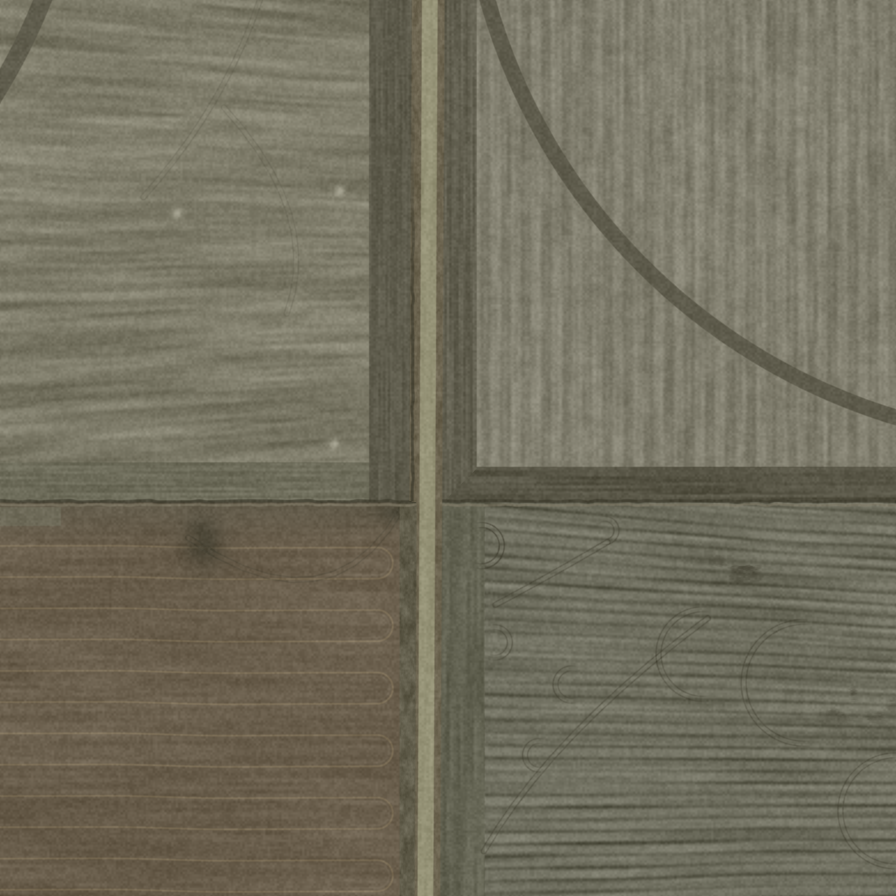
A three.js fragment shader for this texture:

```glsl
// Aerial view of four ploughed fields divided by a pale farm road and a hedge line.
#define EDGE 0.0012
#define BORDER_Y 0.44
#define ROW_NE 0.0228
#define ROW_SE 0.0142
#define LOOP_PITCH 0.0698
#define GRAIN 0.085
#define HEADLAND vec3(0.355, 0.345, 0.285)
#define ROAD vec3(0.585, 0.575, 0.465)
#define SOIL vec3(0.41, 0.365, 0.295)
#define DARK vec3(0.25, 0.24, 0.185)

varying vec2 vUv;

float hash(vec2 p) {
  p = fract(p * vec2(0.1031, 0.1173));
  p += dot(p, p.yx + 33.33);
  return fract((p.x + p.y) * p.x * 17.3);
}

// Value noise centred on zero
float noise(vec2 p) {
  vec2 i = floor(p), f = fract(p), e = vec2(1, 0);
  f = f * f * (3.0 - 2.0 * f);
  return mix(mix(hash(i), hash(i + e), f.x),
             mix(hash(i + e.yx), hash(i + e.xx), f.x), f.y) - 0.5;
}

float fbm(vec2 p) {
  float sum = 0.0, amp = 0.5;
  for (int i = 0; i < 4; i++) {
    sum += amp * noise(p);
    p = p * 2.03 + 17.1;
    amp *= 0.5;
  }
  return sum;
}

float above(float x, float a) { return smoothstep(a - EDGE, a + EDGE, x); }
float band(float x, float a, float b) { return above(x, a) - above(x, b); }
float stroke(float d, float w) { return 1.0 - above(abs(d), w); }
float blob(vec2 p, vec2 c, vec2 r) { vec2 q = (p - c) / r; return exp(-dot(q, q)); }

// Pair of wheel marks at distance d from a path
float wheels(float d) { return stroke(abs(d) - 0.0028, 0.0008); }

float curve(vec2 p, vec2 a, vec2 b, vec2 c) {
  float d = 9.0;
  vec2 last = a;
  for (int i = 1; i <= 10; i++) {
    float t = float(i) / 10.0;
    vec2 next = mix(mix(a, b, t), mix(b, c, t), t), s = next - last, q = p - last;
    d = min(d, length(q - s * clamp(dot(q, s) / dot(s, s), 0.0, 1.0)));
    last = next;
  }
  return wheels(d);
}

// Half circle of wheel marks; a negative radius faces left
float turn(vec2 p, float x, float y, float r) {
  p -= vec2(x, y);
  return wheels(length(p) - abs(r)) * smoothstep(-0.012, 0.012, p.x * sign(r));
}

vec3 fieldNW(vec2 p) {
  float w = p.y + p.x * mix(-0.1, 0.1, (p.y - BORDER_Y) / 0.56) + 0.006 * noise(p * 9.0);
  float rows = 0.11 * noise(vec2(p.x * 7.0, w * 85.0)) + 0.07 * noise(vec2(p.x * 16.0, w * 210.0));
  vec3 c = vec3(0.485, 0.475, 0.405) + rows + 0.013 * sin(w * 340.0) + 0.05 * fbm(p * 6.0);
  float marks = curve(p, vec2(0.29, 1.0), vec2(0.25, 0.88), vec2(0.16, 0.78));
  marks += curve(p, vec2(0.25, 0.88), vec2(0.36, 0.76), vec2(0.32, 0.65));
  c = mix(c, HEADLAND, 0.28 * marks);
  c = mix(c, HEADLAND, 0.85 * stroke(length(p - vec2(-0.573, 1.247)) - 0.668, 0.01));
  vec2 size = vec2(0.005, 0.006);
  c += 0.18 * (blob(p, vec2(0.198, 0.762), size) + blob(p, vec2(0.379, 0.787), size)
             + blob(p, vec2(0.373, 0.505), size) + blob(p, vec2(0.397, 0.468), size));
  c = mix(vec3(0.43, 0.425, 0.355) + 0.08 * noise(p * vec2(12, 330)), c, above(p.y, 0.484));
  return mix(c, HEADLAND + 0.01 + 0.07 * noise(p * vec2(380, 9)), above(p.x, 0.412));
}

vec3 fieldNE(vec2 p) {
  float a = 6.2832 * p.x / ROW_NE;
  vec3 c = vec3(0.5, 0.49, 0.428) + 0.023 * sin(a) + 0.012 * sin(3.0 * a);
  c += 0.07 * noise(p * vec2(190, 20)) + 0.06 * fbm(p * vec2(60, 90)) + 0.04 * fbm(p * 5.0);
  // Pivot wheel path
  float pivot = length(p - vec2(1.195, 1.181)) - 0.6755;
  c = mix(c, HEADLAND, 0.92 * stroke(pivot, 0.0088));
  c = mix(HEADLAND - 0.015 + 0.1 * noise(p * vec2(9, 300)), c, above(p.y, 0.479));
  vec3 side = HEADLAND + 0.025 + 0.08 * noise(p * vec2(380, 9));
  return mix(side, c, above(p.x, min(0.532, 0.495 + max(p.y - BORDER_Y, 0.0))));
}

vec3 fieldSW(vec2 p) {
  vec3 c = SOIL + 0.07 * fbm(vec2(p.x * 5.0, (p.y + 0.18 * p.x) * 28.0));
  c += 0.05 * noise(p * vec2(10, 240)) + 0.04 * fbm(p * 5.0);
  // Out-and-back passes with rounded ends
  float y = (fract((p.y - 0.0234) / LOOP_PITCH + 0.5) - 0.5) * LOOP_PITCH;
  y += 0.003 * noise(vec2(p.x * 8.0, 2.0));
  float pass = length(vec2(max(p.x - 0.421, 0.0), y)) - 0.0174;
  c += vec3(0.075, 0.067, 0.045) * stroke(pass, 0.001) * (1.0 - above(p.y, 0.405));
  c += 0.025 * stroke(pass + 0.004, 0.001) * smoothstep(0.36, 0.42, p.x);
  c = mix(c, HEADLAND, 0.45 * smoothstep(0.385, BORDER_Y, p.y));
  // Damp hollow, its track and the gateway
  float damp = blob(p, vec2(0.226, 0.395), vec2(0.022, 0.032)) * (1.0 + fbm(p * 60.0));
  damp += 0.4 * curve(p, vec2(0.21, 0.4), vec2(0.37, 0.29), vec2(0.45, 0.435));
  damp += blob(p, vec2(0.443, 0.428), vec2(0.022, 0.01));
  c = mix(c, DARK, min(0.65 * damp, 0.75));
  c = mix(c, vec3(0.44, 0.43, 0.36), 0.8 * band(p.x, -1.0, 0.068) * band(p.y, 0.413, 0.434));
  vec3 verge = vec3(0.375, 0.36, 0.29) + 0.2 * fbm(p * vec2(150, 70));
  return mix(c, verge, above(p.x, 0.446));
}

vec3 fieldSE(vec2 p) {
  float w = p.y + (p.x - 0.5) * mix(-0.03, 0.09, p.y / BORDER_Y) + 0.004 * noise(p * 7.0);
  float furrow = pow(0.5 + 0.5 * cos(6.2832 * w / ROW_SE), 3.0) * (0.9 + noise(vec2(p.x * 6.0, w * 70.0)));
  vec3 c = vec3(0.452, 0.45, 0.39) - 0.09 * furrow + 0.11 * noise(vec2(p.x * 9.0, w * 180.0));
  c += 0.05 * fbm(p * 7.0);
  c = mix(vec3(0.385, 0.385, 0.32) + 0.09 * noise(p * vec2(260, 12)), c, above(p.x, 0.541));
  // Turning tracks and stains
  float marks = turn(p, 0.537, 0.391, 0.023) * 1.6 + turn(p, 0.552, 0.283, 0.017)
    + turn(p, 0.675, 0.408, 0.013) + turn(p, 0.785, 0.27, -0.05) + turn(p, 0.898, 0.238, -0.068)
    + turn(p, 0.638, 0.236, -0.018) + turn(p, 0.602, 0.157, -0.016) + turn(p, 1.0, 0.095, -0.062);
  marks += curve(p, vec2(0.54, 0.05), vec2(0.615, 0.18), vec2(0.79, 0.31));
  marks += curve(p, vec2(0.553, 0.325), vec2(0.61, 0.355), vec2(0.678, 0.395));
  float stains = blob(p, vec2(0.83, 0.367), vec2(0.035, 0.018)) + blob(p, vec2(0.96, 0.217), vec2(0.045, 0.025));
  stains *= smoothstep(-0.05, 0.18, fbm(p * vec2(45, 75)));
  return mix(c, DARK, min(0.38 * marks + 0.7 * stains, 0.7));
}

void main() {
  vec2 p = vUv;
  float road = p.x - mix(0.4748, 0.4797, p.y), north = above(p.y, BORDER_Y);
  vec3 west = mix(fieldSW(p), fieldNW(p), north), east = mix(fieldSE(p), fieldNE(p), north);
  vec3 c = mix(west, east, above(road, 0.0));
  // Hedge line
  float ragged = 0.002 * noise(p * 90.0);
  c = mix(c, vec3(0.5, 0.475, 0.4), 0.65 * stroke(p.y - 0.4365 + ragged, 0.0013));
  c = mix(c, DARK, 0.8 * stroke(p.y - 0.4405 + ragged, 0.0017));
  // Verges, ditch and road
  vec3 grass = vec3(0.42, 0.39, 0.31) + 0.13 * fbm(p * vec2(220, 80));
  c = mix(c, grass, band(road, mix(-0.012, -0.02, north), 0.0165));
  c = mix(c, DARK, 0.75 * north * stroke(p.x - 0.4605 + ragged, 0.0017) * smoothstep(1.0, 0.6, p.y));
  c = mix(c, ROAD + 0.05 * noise(p * vec2(320, 14)), stroke(road, 0.0088));
  c += GRAIN * (0.6 * noise(p * 390.0) + 0.4 * noise(p * 170.0));
  gl_FragColor = vec4(c, 1.0);
}
```
